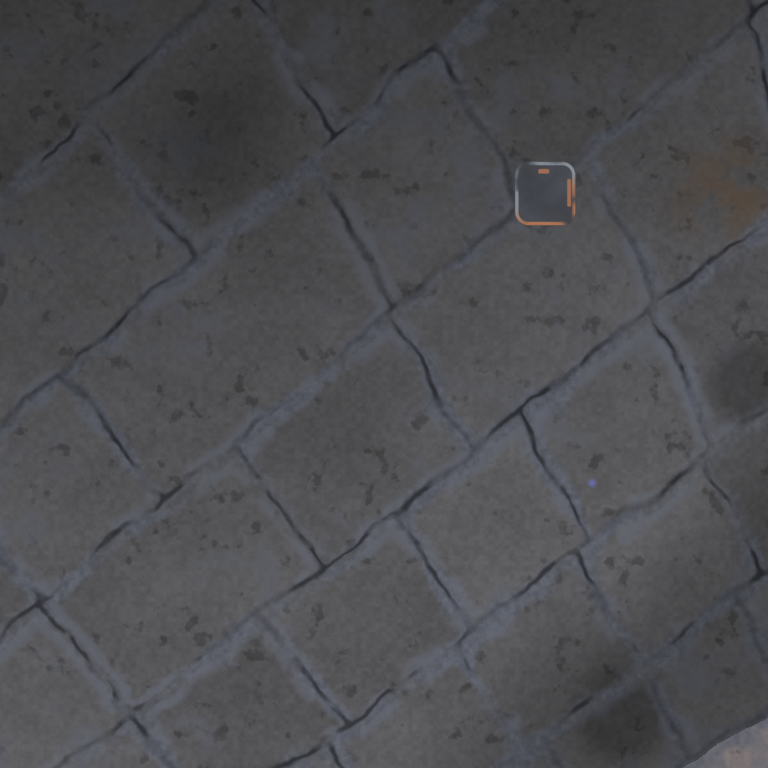
Write a Shadertoy shader that draws this texture.

```glsl
// Worn stone paving in slanting courses that narrow towards the lower right.
// A quadratic gives the course number; each course has its own joint rhythm.
// Noise bends the joints and adds mortar, cracks, grain, stains and a small inset.

const vec3 STONE = vec3(0.338, 0.335, 0.342);
const vec3 MORTAR = vec3(0.348, 0.362, 0.400);
const vec3 CRACK = vec3(0.15, 0.155, 0.17);
const vec3 RUST = vec3(0.38, 0.30, 0.23);
const vec3 CORNER_STONE = vec3(0.46, 0.43, 0.43);
const vec3 COPPER = vec3(0.68, 0.45, 0.33);
const vec3 STEEL = vec3(0.52, 0.55, 0.58);
const float JOINT_HALF = 0.013;
const float CRACK_HALF = 0.0020;
const vec2 CRACK_SHIFT = vec2(0.004, 0.005);
const float WARP = 0.026;
const float GRAIN = 0.20;
const vec2 INSET_CENTER = vec2(0.710, 0.252);
const vec2 INSET_HALF = vec2(0.040, 0.042);

// Per course: first joint, mean stone length, shift of every second joint.
const vec3 COURSES[8] = vec3[8](
    vec3(0.520, 0.800, 0.0), vec3(0.117, 0.244, -0.049),
    vec3(0.085, 0.244, 0.075), vec3(0.052, 0.230, 0.025),
    vec3(0.175, 0.1685, 0.0), vec3(0.104, 0.163, 0.0),
    vec3(0.710, 0.126, 0.0), vec3(0.550, 0.300, 0.0));

float hash(vec2 p) {
    vec3 q = fract(p.xyx * 0.1031);
    q += dot(q, q.yzx + 33.33);
    return fract((q.x + q.y) * q.z);
}

float noise(vec2 p) {
    vec2 i = floor(p), f = fract(p);
    f = f * f * (3.0 - 2.0 * f);
    return mix(mix(hash(i), hash(i + vec2(1, 0)), f.x),
               mix(hash(i + vec2(0, 1)), hash(i + vec2(1, 1)), f.x), f.y);
}

float fbm(vec2 p) {
    float sum = 0.0, amp = 0.5;
    for (int i = 0; i < 4; i++) {
        sum += amp * noise(p);
        p = mat2(1.6, 1.2, -1.2, 1.6) * p + 7.3;
        amp *= 0.5;
    }
    return sum / 0.9375;
}

float smoothMin(float a, float b, float k) {
    float h = max(k - abs(a - b), 0.0) / k;
    return min(a, b) - h * h * k * 0.25;
}

// Returns distance to the nearest joint, course number and stone number.
vec3 paving(vec2 p) {
    float a = 0.01367 + 0.004 * p.x;
    float b = 0.310 + 0.06 * p.x;
    float height = sqrt(max(b * b - 4.0 * a * (p.y + 0.925 * p.x - 0.267), 0.005));
    float k = (b - height) / (2.0 * a);
    float course = clamp(floor(k), -1.0, 6.0);
    float f = k - course;
    float rowDist = min(abs(f), abs(1.0 - f)) * height * 0.79;

    vec3 c = COURSES[int(course) + 1];
    float u = p.x - f * (0.15 - 0.05 * p.x - 0.006 * course);
    float base = floor((u - c.x) / c.y);
    float crossDist = 1.0, stone = base - 2.0;
    for (float j = -1.0; j <= 1.0; j++) {
        float n = base + j;
        float joint = c.x + n * c.y + mod(n, 2.0) * c.z;
        crossDist = min(crossDist, abs(u - joint) * 1.25);
        if (u >= joint) stone = n;
    }
    return vec3(smoothMin(rowDist, crossDist, 0.007), course, stone);
}

float roundedBox(vec2 p, vec2 halfSize, float r) {
    vec2 q = abs(p) - halfSize + r;
    return length(max(q, 0.0)) + min(max(q.x, q.y), 0.0) - r;
}

float blob(vec2 p, vec2 center, float radius) {
    return 1.0 - smoothstep(0.0, radius, length(p - center));
}

void mainImage(out vec4 fragColor, in vec2 fragCoord) {
    vec2 p = fragCoord / iResolution.xy;
    p.y = 1.0 - p.y;
    float px = 1.0 / iResolution.y;

    // Irregular joints
    vec2 bend = vec2(fbm(p * 15.0), fbm(p * 15.0 + 41.0)) - 0.5;
    vec2 bent = p + bend * WARP;
    vec3 pave = paving(bent);
    float d = pave.x;
    float blotch = fbm(p * 9.0 + 3.0), wear = fbm(p * 26.0 + 17.0);
    float grain = fbm(p * 150.0);

    // Stone faces: tone per stone, cloudy wear, grain and small pits
    vec3 col = pave.y > 5.5 ? CORNER_STONE : STONE;
    col *= 0.92 + 0.13 * hash(pave.yz + 20.0);
    col *= 1.0 + 0.20 * (blotch - 0.5) + GRAIN * (grain - 0.5);
    col *= 1.0 - 0.20 * smoothstep(0.66, 0.80, fbm(p * 48.0 + 30.0));
    col = mix(col, MORTAR, 0.5 * smoothstep(0.50, 0.70, wear) * smoothstep(0.45, 0.65, blotch));
    col = mix(col, RUST, 0.6 * blob(p, vec2(0.95, 0.25), 0.11) * smoothstep(0.35, 0.65, wear));

    // Mortar smeared unevenly over worn rims
    float width = JOINT_HALF * (0.25 + 1.5 * wear);
    float mortar = 1.0 - smoothstep(width * 0.4, width * 1.4, d);
    float fill = 0.45 + 0.5 * smoothstep(0.35, 0.6, fbm(p * 14.0 + 75.0));
    col = mix(col, MORTAR * (0.84 + 0.3 * grain), fill * mortar);
    float rim = smoothstep(0.005, 0.010, d) * (1.0 - smoothstep(0.014, 0.028, d));
    col = mix(col, MORTAR * 1.08, 0.6 * rim * smoothstep(0.5, 0.62, fbm(p * 18.0 + 60.0)));

    // Thin broken cracks along one side of the mortar
    float crackDist = paving(bent + CRACK_SHIFT).x + 0.004 * (wear - 0.5);
    float crack = 1.0 - smoothstep(CRACK_HALF * 0.3, CRACK_HALF * 2.0 + px, crackDist);
    float broken = smoothstep(0.46, 0.66, fbm(p * 12.0 + 90.0)) * smoothstep(0.25, 0.55, wear);
    col = mix(col, CRACK, 0.75 * crack * broken);
    float shadow = 1.0 - smoothstep(0.0, 0.009, crackDist);
    col *= 1.0 - 0.14 * shadow * smoothstep(0.4, 0.6, blotch);

    // Uneven light: dim upper left, damp lower right and a few darker stones
    col *= mix(0.65, 1.06, smoothstep(-0.1, 0.82, p.y * 0.8 + p.x * 0.25));
    col *= 1.0 - 0.24 * smoothstep(1.45, 1.75, p.x + p.y) * step(pave.y, 5.5);
    float damp = blob(p, vec2(0.27, 0.18), 0.17) + 2.0 * blob(p, vec2(0.81, 0.93), 0.09);
    damp += 2.0 * blob(p, vec2(0.98, 0.50), 0.08);
    col *= 1.0 - 0.22 * min(damp, 1.0) * smoothstep(0.0, 0.02, d);
    col = mix(col, vec3(0.42, 0.45, 0.72), 0.8 * blob(p, vec2(0.771, 0.629), 0.009));

    // Metal-edged inset with a worn copper lower side
    vec2 q = p - INSET_CENTER;
    float box = roundedBox(q, INSET_HALF, 0.018);
    col = mix(col, MORTAR * 0.80 * (0.8 + 0.4 * wear), 0.8 * (1.0 - smoothstep(-px, px, box)));
    vec3 metal = mix(STEEL, COPPER, smoothstep(-0.008, 0.024, q.x * 0.6 + q.y));
    float edge = 1.0 - smoothstep(0.0010, 0.0020 + px, abs(box + 0.003));
    col = mix(col, metal, edge * smoothstep(0.30, 0.55, wear + 0.05));
    float strip = roundedBox(q - vec2(0.031, -0.001), vec2(0.0025, 0.018), 0.002);
    strip = min(strip, roundedBox(q - vec2(-0.002, -0.029), vec2(0.007, 0.003), 0.002));
    col = mix(col, COPPER, 0.85 * (1.0 - smoothstep(-px, px, strip)));

    fragColor = vec4(col, 1.0);
}
```
